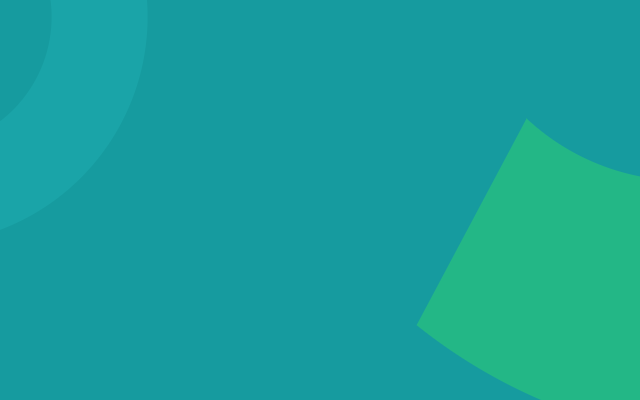
This background is drawn by a WebGL 2 fragment shader. Its source:

```glsl
#version 300 es
precision highp float;

uniform vec2 u_resolution;
out vec4 fragColor;

const vec3 TEAL = vec3(0.086, 0.608, 0.622);
const vec3 LIGHT_TEAL = vec3(0.102, 0.643, 0.659);
const vec3 GREEN = vec3(0.137, 0.718, 0.526);

float circle(vec2 p, vec2 center, float radius) {
    return length(p - center) - radius;
}

float ring(vec2 p, vec2 center, float inner, float outer) {
    return max(circle(p, center, outer), -circle(p, center, inner));
}

// Signed distance to the line from a to b, negative on its right side
float rightOfLine(vec2 p, vec2 a, vec2 b) {
    vec2 along = normalize(b - a);
    return -dot(p - a, vec2(along.y, -along.x));
}

// Curved band cut off by a slanted left edge
float cutBand(vec2 p) {
    float outerArc = circle(p, vec2(1.8875, 1.2417), 1.352);
    float innerArc = circle(p, vec2(1.7104, 1.125), 0.5767);
    float leftEdge = rightOfLine(p, vec2(1.0417, 0.1875), vec2(1.3167, 0.7042));
    return max(max(outerArc, -innerArc), leftEdge);
}

float coverage(float dist, float pixel) {
    return clamp(0.5 - dist / pixel, 0.0, 1.0);
}

void main() {
    // Canvas height is one unit
    vec2 p = gl_FragCoord.xy / u_resolution.y;
    float pixel = 1.0 / u_resolution.y;

    float ringDist = ring(p, vec2(-0.2, 0.958), 0.329, 0.569);
    vec3 color = mix(TEAL, LIGHT_TEAL, coverage(ringDist, pixel));
    color = mix(color, GREEN, coverage(cutBand(p), pixel));

    fragColor = vec4(color, 1.0);
}
```
